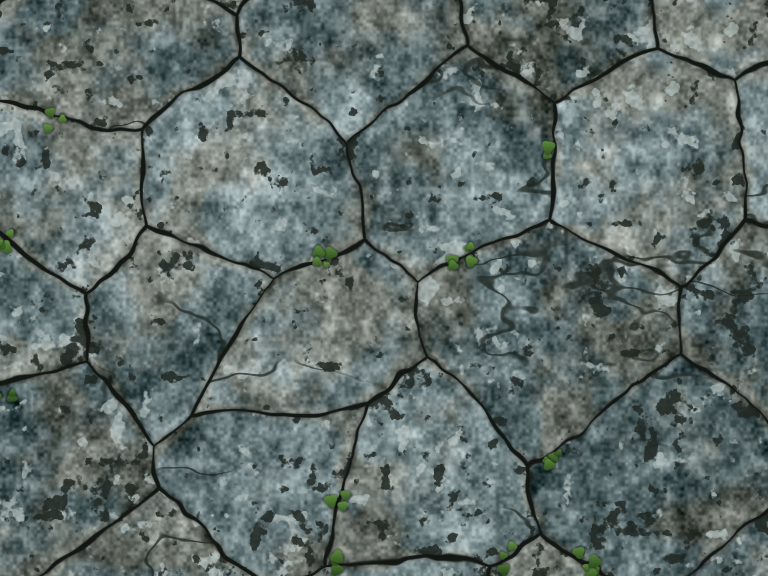
Reproduce this texture procedurally as a Shadertoy shader.

```glsl
const vec2 STONE_SIZE = vec2(0.37, 0.275);
const float PLANT_GRID = 0.17;
const vec3 JOINT_COLOR = vec3(0.075, 0.09, 0.075);
const vec3 PIT_COLOR = vec3(0.12, 0.15, 0.13);
const vec3 LICHEN_COLOR = vec3(0.67, 0.72, 0.71);
const vec3 LEAF_DARK = vec3(0.17, 0.29, 0.12);
const vec3 LEAF_LIGHT = vec3(0.38, 0.56, 0.25);

float hash(vec2 p) {
    vec3 q = fract(p.xyx * 0.1031);
    q += dot(q, q.yzx + 33.33);
    return fract((q.x + q.y) * q.z);
}

vec2 hash2(vec2 p) {
    return vec2(hash(p + 17.3), hash(p + 71.9));
}

float noise(vec2 p) {
    vec2 i = floor(p), f = fract(p);
    f = f * f * (3.0 - 2.0 * f);
    float low = mix(hash(i), hash(i + vec2(1, 0)), f.x);
    float high = mix(hash(i + vec2(0, 1)), hash(i + vec2(1, 1)), f.x);
    return mix(low, high, f.y);
}

float fbm(vec2 p) {
    float sum = 0.0, amp = 0.533;
    for (int i = 0; i < 4; i++) {
        sum += amp * noise(p);
        p = mat2(1.6, 1.2, -1.2, 1.6) * p + 13.7;
        amp *= 0.5;
    }
    return sum;
}

// Staggered, jittered stone centre
vec2 stoneCentre(vec2 cell) {
    float stagger = 0.5 * mod(cell.y, 2.0);
    return (cell + 0.5 + vec2(stagger, 0) + 0.6 * (hash2(cell) - 0.5)) * STONE_SIZE;
}

// x: distance to joint, y: stone id, zw: direction to joint
vec4 stoneAt(vec2 p) {
    p += 0.03 * (vec2(noise(p * 8.0), noise(p * 8.0 + 40.0)) - 0.5);
    p += 0.009 * (vec2(noise(p * 38.0), noise(p * 38.0 + 90.0)) - 0.5);
    vec2 base = floor(p / STONE_SIZE), owner = base, toOwner = vec2(9);
    for (int y = -2; y <= 2; y++)
    for (int x = -2; x <= 2; x++) {
        vec2 cell = base + vec2(x, y);
        vec2 d = stoneCentre(cell) - p;
        if (dot(d, d) < dot(toOwner, toOwner)) {
            toOwner = d;
            owner = cell;
        }
    }
    float edge = 9.0;
    vec2 normal = vec2(0, 1);
    for (int y = -2; y <= 2; y++)
    for (int x = -2; x <= 2; x++) {
        vec2 d = stoneCentre(base + vec2(x, y)) - p;
        vec2 across = d - toOwner;
        if (dot(across, across) < 1e-5) continue;
        vec2 n = normalize(across);
        float dist = dot(0.5 * (d + toOwner), n);
        if (dist < edge) {
            edge = dist;
            normal = n;
        }
    }
    return vec4(edge, hash(owner + 5.0), normal);
}

// Weathered face: mottling, warm stains, lichen and pits
vec3 stoneFace(vec2 p, float id, float edge) {
    vec2 q = p + id * 19.0;
    float blotch = fbm(q * 7.0);
    float mottle = fbm(q * vec2(46, 36));
    float grain = noise(q * 165.0);
    float tone = 0.46 + 0.11 * (id - 0.5) + 0.4 * (blotch - 0.5)
               + 0.52 * (mottle - 0.5) + 0.2 * (grain - 0.5);
    float rim = 1.0 - smoothstep(0.004, 0.024, edge);
    tone += 0.16 * rim * (noise(q * 22.0) - 0.35);
    float warm = smoothstep(0.45, 0.72, fbm(q * 10.0 + 31.0) + 0.15 * rim);
    vec3 color = tone + mix(vec3(-0.075, -0.008, 0.0), vec3(-0.025, 0.0, -0.03), warm);

    float lichen = fbm(q * 32.0 + 57.0) + 0.35 * (fbm(q * 5.0 + 8.0) - 0.5);
    color = mix(color, LICHEN_COLOR + 0.12 * (grain - 0.5), 0.8 * smoothstep(0.69, 0.77, lichen));
    float pits = fbm(q * 42.0 + 83.0) + 0.4 * (fbm(q * 6.0 + 3.0) - 0.5);
    color = mix(color, PIT_COLOR, 0.85 * smoothstep(0.68, 0.77, pits));

    float ridge = abs(fbm(q * vec2(5, 9) + 66.0) - 0.5);
    float crackArea = smoothstep(0.6, 0.72, noise(q * 4.5 + 24.0));
    return mix(color, PIT_COLOR, 0.75 * crackArea * (1.0 - smoothstep(0.004, 0.02, ridge)));
}

// Small leaf clusters snapped onto the joints
vec3 addPlants(vec3 color, vec2 p, float pixel) {
    vec2 base = floor(p / PLANT_GRID);
    for (int y = -1; y <= 1; y++)
    for (int x = -1; x <= 1; x++) {
        vec2 cell = base + vec2(x, y);
        if (hash(cell + 211.0) > 0.24) continue;
        vec2 root = (cell + hash2(cell)) * PLANT_GRID;
        vec4 stone = stoneAt(root);
        root += stone.zw * stone.x;
        float leafCount = 2.0 + floor(5.0 * hash(cell + 37.0));
        for (float i = 0.0; i < leafCount; i++) {
            vec2 seed = cell * 7.0 + i * 3.1;
            vec2 d = p - root - 0.042 * (hash2(seed) - 0.5);
            float radius = mix(0.005, 0.011, hash(seed + 4.0));
            float lobes = 1.0 + 0.16 * cos(3.0 * atan(d.y, d.x + 1e-6) + 6.0 * hash(seed));
            float dist = length(d) - radius * lobes;
            float light = clamp(0.5 + 0.35 * d.y / radius + 0.5 * (hash(seed + 9.0) - 0.5), 0.0, 1.0);
            color *= 1.0 - 0.3 * (1.0 - smoothstep(0.0, 0.005, dist));
            color = mix(color, mix(LEAF_DARK, LEAF_LIGHT, light), 1.0 - smoothstep(-pixel, pixel, dist));
        }
    }
    return color;
}

void mainImage(out vec4 fragColor, in vec2 fragCoord) {
    float pixel = 1.0 / iResolution.y;
    vec2 p = fragCoord * pixel + vec2(3.1, 2.2);
    vec4 stone = stoneAt(p);
    vec3 color = stoneFace(p, stone.y, stone.x);

    // Thin uneven joints with a soft shadow
    float halfWidth = mix(0.0012, 0.0048, noise(p * 24.0));
    color *= mix(0.72, 1.0, smoothstep(0.0, 0.011, stone.x));
    color = mix(JOINT_COLOR, color, smoothstep(halfWidth - pixel, halfWidth + pixel, stone.x));

    fragColor = vec4(clamp(addPlants(color, p, pixel), 0.0, 1.0), 1.0);
}
```
